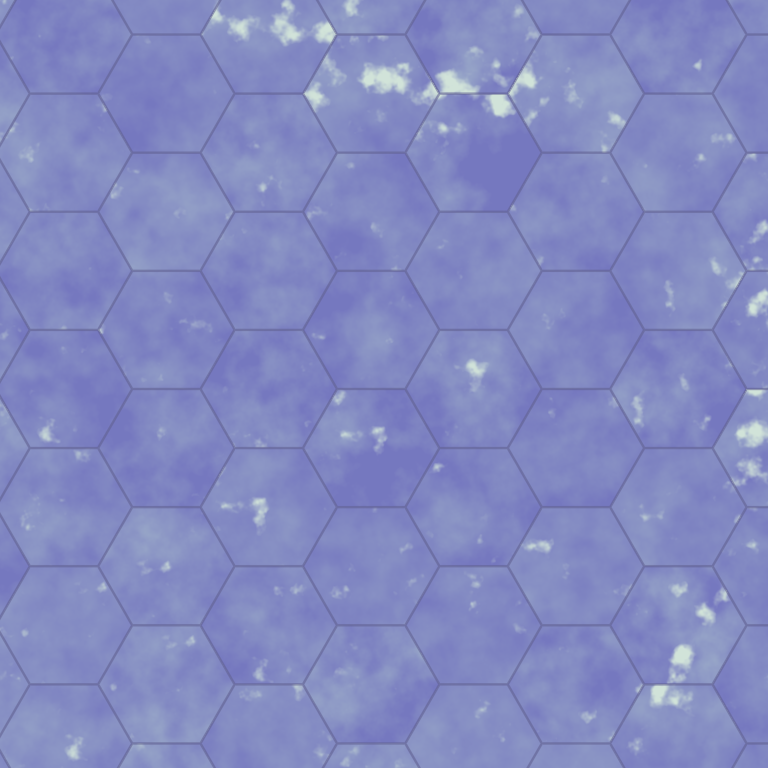
Give the GLSL for this pattern, as a WebGL 2 fragment shader.

```glsl
#version 300 es
precision highp float;
// Worn periwinkle hexagon tiles: flat-topped cells, 7.5 columns by 6.5 rows.
// Two staggered lattices give the nearest tile; each tile shifts its own cloudy
// noise, and pale chips gather along a band at the top and a streak at the right.

uniform vec2 u_resolution;
out vec4 fragColor;

float hash(vec2 p) {
    vec3 q = fract(vec3(p.xyx) * 0.1031);
    q += dot(q, q.yzx + 33.33);
    return fract((q.x + q.y) * q.z);
}

float valueNoise(vec2 p) {
    vec2 cell = floor(p), f = fract(p);
    f = f * f * (3.0 - 2.0 * f);
    return mix(mix(hash(cell), hash(cell + vec2(1, 0)), f.x),
               mix(hash(cell + vec2(0, 1)), hash(cell + vec2(1, 1)), f.x), f.y);
}

float fbm(vec2 p) {
    float sum = 0.0, amplitude = 0.53;
    for (int octave = 0; octave < 4; octave++) {
        sum += amplitude * valueNoise(p);
        p = mat2(1.6, 1.2, -1.2, 1.6) * p + 17.3;
        amplitude *= 0.5;
    }
    return sum;
}

// Soft bump of the given width around zero
float bump(float x, float width) {
    return exp(-x * x / (width * width));
}

// Where the glaze has worn most
float wearMask(vec2 uv) {
    float topBand = bump(uv.y - 0.985 + 0.1 * smoothstep(0.25, 0.6, uv.x), 0.045)
                  * smoothstep(0.22, 0.32, uv.x) * (1.0 - smoothstep(0.68, 0.82, uv.x));
    float streakX = 0.985 - 0.16 * (1.0 - smoothstep(0.0, 0.34, uv.y));
    float rightStreak = bump(uv.x - streakX, 0.03) * (1.0 - smoothstep(0.65, 0.85, uv.y));
    return max(topBand, rightStreak * (0.55 + 0.6 * valueNoise(uv * 9.0)));
}

void main() {
    vec2 uv = gl_FragCoord.xy / u_resolution;
    float pixel = 1.0 / min(u_resolution.x, u_resolution.y);

    // Nearest centre of the two staggered lattices
    vec2 period = vec2(2.0 / 7.5, 1.0 / 6.5);
    vec2 p = (uv - vec2(0.0833, 0.8012)) / period;
    vec2 centreA = round(p), centreB = floor(p) + 0.5;
    vec2 toA = (p - centreA) * period, toB = (p - centreB) * period;
    bool useA = dot(toA, toA) < dot(toB, toB);
    vec2 local = abs(useA ? toA : toB);
    vec2 tile = round(2.0 * (useA ? centreA : centreB)) + 40.0;
    float edge = 0.5 / 6.5 - max(local.y, dot(local, vec2(0.866, 0.5)));

    // Cloudy glaze, shifted and weighted for each tile
    vec2 shift = 30.0 * vec2(hash(tile), hash(tile + 7.0));
    float cloud = fbm(uv * 13.0 + shift);
    float mottle = fbm(uv * 42.0 + shift.yx);
    float contrast = mix(0.7, 1.5, hash(tile + 13.0));
    float centreShade = 0.14 * bump(length(uv - vec2(0.55, 0.52)), 0.35);
    float tone = 0.41 + contrast * (0.9 * (cloud - 0.5) + 0.55 * (mottle - 0.5))
               + 0.16 * (hash(tile + 21.0) - 0.5) - centreShade;
    vec3 color = mix(vec3(0.46, 0.47, 0.75), vec3(0.60, 0.66, 0.785), clamp(tone, 0.0, 1.2));

    // Pale chips
    float chips = fbm(uv * 34.0 + shift) + 0.25 * (cloud - 0.5) + 0.27 * wearMask(uv);
    color = mix(color, vec3(0.82, 0.89, 0.85), smoothstep(0.71, 0.97, chips));

    // Thin grey joints
    float joint = 1.0 - smoothstep(0.0006, 0.0012 + pixel, edge);
    color = mix(color, vec3(0.38, 0.38, 0.57), 0.6 * joint);

    fragColor = vec4(color, 1.0);
}
```
